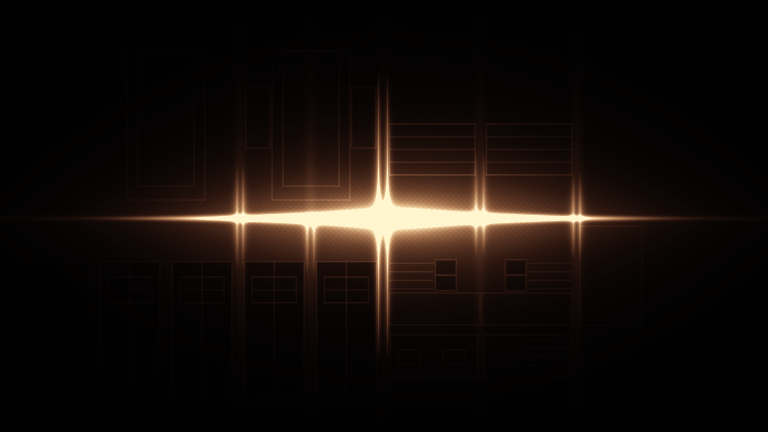
Reproduce this background procedurally as a WebGL 2 fragment shader.

```glsl
#version 300 es
precision highp float;

uniform vec2 u_resolution;
out vec4 outColor;

const float BEAM_Y = -0.55;

float hash(vec2 p) {
  return fract(sin(dot(p, vec2(127.1, 311.7))) * 43758.5453);
}

float gauss(float d, float width) {
  return exp(-d * d / (width * width));
}

float box(vec2 p, vec2 center, vec2 halfSize) {
  vec2 d = abs(p - center) - halfSize;
  return length(max(d, 0.0)) + min(max(d.x, d.y), 0.0);
}

float stroke(float d, float px) {
  return 1.0 - smoothstep(0.0, 0.15 + px * 0.75, abs(d));
}

float fill(float d, float px) {
  return 1.0 - smoothstep(-px, px, d);
}

// Evenly spaced horizontal slats clipped to a box
float slats(vec2 p, vec2 center, vec2 halfSize, float gap, float px) {
  float y = p.y - center.y + halfSize.y;
  float d = (fract(y / gap + 0.5) - 0.5) * gap;
  return stroke(d, px) * fill(box(p, center, halfSize + 0.1), px);
}

// Light leaking from both edges of a vertical seam, tapering away from the beam
float seam(vec2 p, float x, float up, float down, float gap, float power) {
  float h = p.y - BEAM_Y;
  float taper = clamp(1.0 - abs(h) / (h > 0.0 ? up : down), 0.0, 1.0);
  float d = abs(abs(p.x - x) - gap);
  float leak = exp(-d / (0.2 + 0.55 * taper)) * taper * power;
  return leak + 0.07 * gauss(p.x - x, 1.3) * gauss(h, 24.0);
}

// Line work of the upper and lower left panels
float leftPanels(vec2 p, float px) {
  float ink = 0.0;
  for (int i = 0; i < 2; i++) {
    float x = -50.5 + 33.6 * float(i);
    ink += stroke(box(p, vec2(x, 21.0), vec2(9.0, 17.3)), px);
    ink += stroke(box(p, vec2(x, 22.5), vec2(6.5, 15.6)), px);
    ink += stroke(box(p, vec2(-29.2 + 24.5 * float(i), 22.8), vec2(2.8, 7.1)), px);
  }
  for (int i = 0; i < 4; i++) {
    float x = -8.7 - 16.7 * float(i);
    float door = box(p, vec2(x, -26.6), vec2(6.9, 16.0));
    ink += stroke(door, px) + stroke(p.x - x, px) * fill(door, px);
    ink += 0.7 * slats(p, vec2(x, -17.1), vec2(5.1, 3.0), 3.0, px);
    ink += 0.7 * stroke(box(p, vec2(x, -17.1), vec2(5.1, 3.0)), px);
  }
  return ink;
}

// Line work of the right panels, mirrored about their middle seam
float rightPanels(vec2 p, float px) {
  vec2 m = vec2(abs(p.x - 22.4), p.y);
  float ink = slats(m, vec2(11.2, 15.4), vec2(9.9, 5.9), 2.95, px);
  ink += stroke(box(m, vec2(11.2, 15.4), vec2(9.9, 5.9)), px);
  ink += slats(m, vec2(16.0, -13.9), vec2(5.0, 3.0), 2.0, px);
  ink += stroke(box(m, vec2(10.7, -21.5), vec2(10.5, 3.7)), px);
  for (int i = 0; i < 2; i++) {
    float k = float(i);
    ink += stroke(box(m, vec2(8.1, -11.9 - 3.6 * k), vec2(2.4, 1.75)), px);
    ink += stroke(box(p, vec2(5.8 + 10.4 * k, -32.6), vec2(2.5, 1.6)), px);
  }
  ink += stroke(box(m, vec2(10.8, -32.5), vec2(10.1, 5.0)), px);
  ink += slats(p, vec2(38.2, -32.5), vec2(5.0, 4.0), 2.0, px);
  return ink + stroke(box(p, vec2(52.5, -13.8), vec2(7.2, 11.5)), px);
}

// Darkening inside cabinet doors and recessed blocks
float panelShade(vec2 p, float px) {
  float cell = mod(p.x + 17.05, 16.7) - 8.35;
  float doors = fill(box(vec2(cell, p.y), vec2(0.0, -26.6), vec2(6.9, 16.0)), px);
  doors *= step(p.x, -0.3);
  vec2 m = vec2(abs(p.x - 22.4), p.y);
  float blocks = fill(box(m, vec2(8.1, -13.7), vec2(2.4, 3.5)), px);
  return 1.0 - 0.55 * doors - 0.4 * blocks;
}

vec3 warmRamp(float t) {
  vec3 c = mix(vec3(0.006, 0.004, 0.004), vec3(0.18, 0.09, 0.06), clamp(t / 0.18, 0.0, 1.0));
  c = mix(c, vec3(0.40, 0.24, 0.16), clamp((t - 0.18) / 0.22, 0.0, 1.0));
  c = mix(c, vec3(0.67, 0.47, 0.32), clamp((t - 0.40) / 0.27, 0.0, 1.0));
  c = mix(c, vec3(0.90, 0.74, 0.55), clamp((t - 0.67) / 0.23, 0.0, 1.0));
  return mix(c, vec3(1.0, 0.96, 0.81), clamp((t - 0.90) / 0.15, 0.0, 1.0));
}

void main() {
  // Centered coordinates in hundredths of the canvas height
  vec2 p = (gl_FragCoord.xy - 0.5 * u_resolution) / u_resolution.y * 100.0;
  float px = 100.0 / u_resolution.y;
  float h = p.y - BEAM_Y;
  float x = p.x - 2.0;

  // Wide glow on the panels, with a faint weave
  float glow = 0.9 * exp(-abs(h) / 7.5) * gauss(x, 41.0);
  glow *= panelShade(p, px) * (1.0 + 0.04 * sin(p.x * 5.0) * sin(p.y * 5.0));
  float reach = gauss(x, 52.0) * gauss(h, 27.0);
  float level = glow + 0.015 * reach;
  level += 0.14 * reach * min(leftPanels(p, px) + rightPanels(p, px), 1.3);

  // Horizontal beam and hot center
  float beamWidth = 0.3 + 1.15 * gauss(x, 42.0);
  level += 1.2 * gauss(h, beamWidth) * exp(-pow(abs(x) / 53.0, 4.0));
  level += 0.1 * gauss(h, 0.6) * gauss(x, 75.0);
  level += 0.45 * exp(-dot(vec2(x / 13.0, h / 4.0), vec2(x / 13.0, h / 4.0)));

  // Vertical seams
  level += seam(p, -0.23, 34.0, 33.0, 1.04, 1.15);
  level += seam(p, -33.3, 13.0, 12.0, 0.7, 0.65);
  level += seam(p, -17.0, 0.1, 14.0, 0.8, 0.65);
  level += seam(p, 22.2, 16.0, 9.0, 0.9, 0.6);
  level += seam(p, 44.6, 11.0, 10.0, 0.8, 0.65);

  level += (hash(floor(p * 3.0)) - 0.5) * 0.012 * reach;
  outColor = vec4(warmRamp(level), 1.0);
}
```
